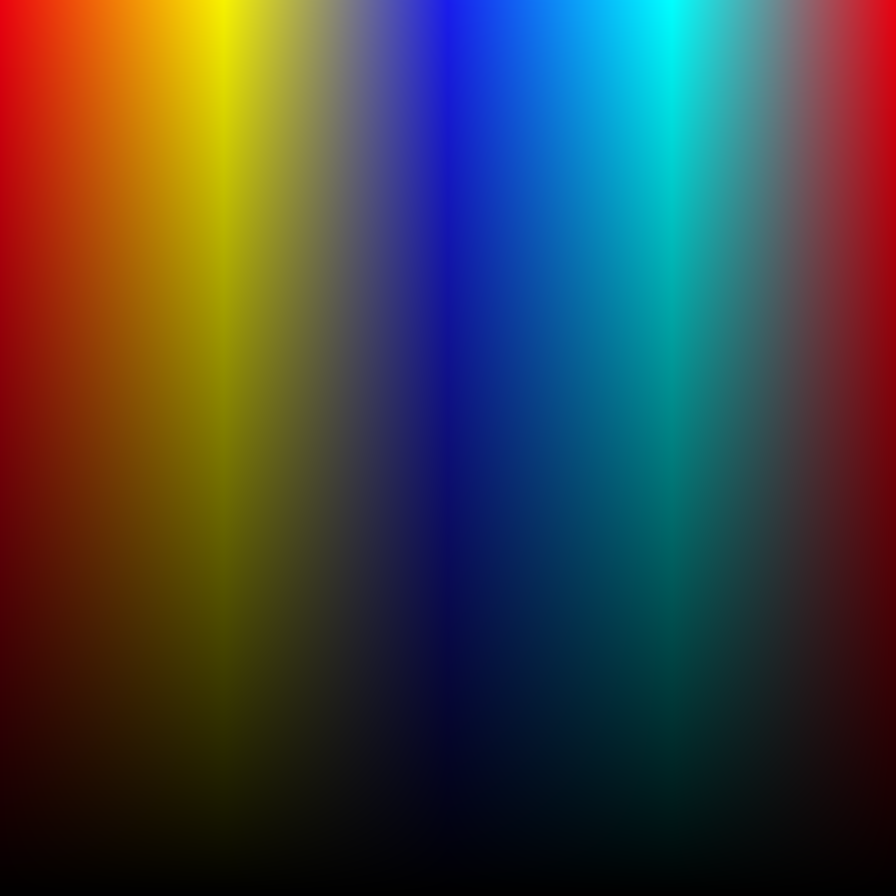
Give the GLSL for this background, as a three.js fragment shader.

```glsl
// Draws a vertical-banded spectrum of red, yellow, blue and cyan fading to black at the base.
varying vec2 vUv;

const vec3 RED    = vec3(0.92, 0.0, 0.06);
const vec3 YELLOW = vec3(0.97, 0.95, 0.0);
const vec3 BLUE   = vec3(0.1, 0.11, 0.93);
const vec3 CYAN   = vec3(0.0, 1.0, 1.0);
const float BANDS = 4.0;          // colour intervals across the canvas
const float FADE_EXPONENT = 1.0;  // shape of the fall to black

// Share of a colour stop: 1 at the stop, 0 one interval away
float stopWeight(float position, float stopIndex) {
  return max(0.0, 1.0 - abs(position - stopIndex));
}

// Linear blend through the stops, red at both ends
vec3 spectrum(float x) {
  float position = clamp(x, 0.0, 1.0) * BANDS;
  float redWeight = stopWeight(position, 0.0) + stopWeight(position, BANDS);
  return RED * redWeight
       + YELLOW * stopWeight(position, 1.0)
       + BLUE * stopWeight(position, 2.0)
       + CYAN * stopWeight(position, 3.0);
}

void main() {
  // Brightness rises from the lower edge to the top
  float brightness = pow(clamp(vUv.y, 0.0, 1.0), FADE_EXPONENT);
  gl_FragColor = vec4(spectrum(vUv.x) * brightness, 1.0);
}
```
